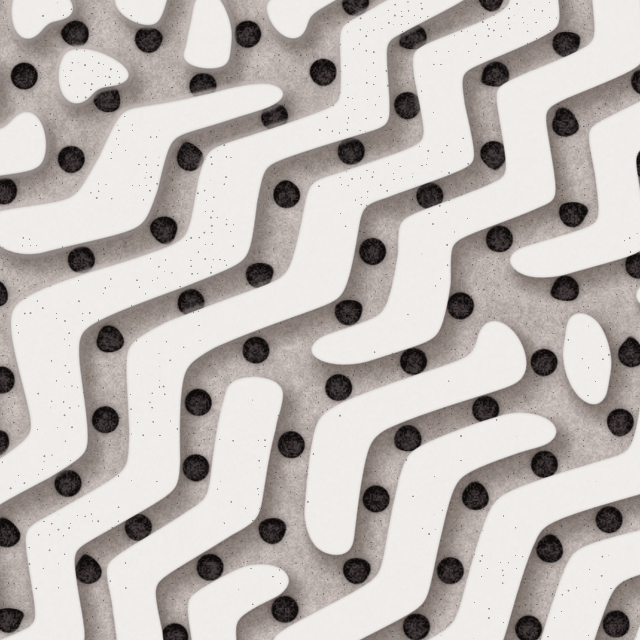
This pattern is drawn by a WebGL 2 fragment shader. Its source:

```glsl
#version 300 es
precision highp float;

uniform vec2 u_resolution;
out vec4 outColor;

const vec3 PLASTER = vec3(0.938, 0.928, 0.918);
const vec3 WALL = vec3(0.78, 0.745, 0.73);
const vec3 GROOVE_LIGHT = vec3(0.755, 0.715, 0.70);
const vec3 GROOVE_MID = vec3(0.60, 0.56, 0.535);
const vec3 GROOVE_DARK = vec3(0.43, 0.38, 0.36);
const vec3 CHARCOAL = vec3(0.22, 0.19, 0.19);
const vec3 PIT_BLACK = vec3(0.06, 0.045, 0.045);

const float TILT = 0.90;          // mean ridge direction
const float LANE = 0.143;         // distance between ridge centres
const float RIDGE_RADIUS = 0.295; // in lanes
const float SLOT = 1.22;          // node spacing along a lane
const float PIT_STEP = 0.78;      // hole spacing along a groove
const float PIT_RADIUS = 0.0218;

float hash(vec2 p) {
    vec3 q = fract(p.xyx * vec3(0.1031, 0.1030, 0.0973));
    q += dot(q, q.yzx + 33.33);
    return fract((q.x + q.y) * q.z);
}

float noise(vec2 p) {
    vec2 i = floor(p), f = fract(p);
    f = f * f * (3.0 - 2.0 * f);
    return mix(mix(hash(i), hash(i + vec2(1, 0)), f.x),
               mix(hash(i + vec2(0, 1)), hash(i + 1.0), f.x), f.y);
}

float zigzag(float x) {
    return asin(0.94 * sin(x));
}

// Canvas to lane space: x runs along the ridges, y counts lanes
vec2 toLanes(vec2 p) {
    float c = cos(TILT), s = sin(TILT);
    vec2 q = vec2(c * p.x + s * p.y, c * p.y - s * p.x) / LANE;
    float corner = smoothstep(0.3, 3.3, q.y);
    q += (0.22 + 0.5 * corner) * sin(q.yx * vec2(0.7, 0.8) + vec2(0.4, 2.1));
    q.y += 0.24 * zigzag(2.9 * q.x + 0.4 * q.y + 0.9 * sin(0.8 * q.x));
    return q;
}

mat2 laneJacobian(vec2 p, vec2 q) {
    const float e = 0.001;
    return mat2((toLanes(p + vec2(e, 0)) - q) / e, (toLanes(p + vec2(0, e)) - q) / e);
}

vec2 ridgeNode(float slot, float lane) {
    vec2 id = vec2(slot, lane) + 40.0;
    vec2 jitter = vec2(hash(id), hash(id + 71.0)) - 0.5;
    return vec2((slot + hash(vec2(lane + 40.0, 7.0))) * SLOT, lane) + jitter * vec2(0.16, 0.13);
}

// Signed distance to the ridges: nodes along each lane, most of them joined
float ridgeDistance(vec2 p) {
    vec2 q = toLanes(p), nearest = vec2(9.0);
    for (int j = -1; j <= 1; j++) {
        float lane = floor(q.y + 0.5) + float(j);
        float base = floor(q.x / SLOT - hash(vec2(lane + 40.0, 7.0)));
        float joinChance = mix(0.84, 0.3, smoothstep(0.5, 2.5, lane));
        for (int i = -1; i <= 1; i++) {
            float slot = base + float(i);
            vec2 a = ridgeNode(slot, lane);
            vec2 b = ridgeNode(slot + 1.0, lane);
            float joined = step(hash(vec2(slot, lane) + 113.0), joinChance);
            vec2 span = (b - a) * mix(0.14, 1.0, joined);
            vec2 r = q - a - span * clamp(dot(q - a, span) / dot(span, span), 0.0, 1.0);
            if (dot(r, r) < dot(nearest, nearest)) nearest = r;
        }
    }
    float dist = length(nearest);
    vec2 normal = nearest / max(dist, 0.001);
    float stretch = max(length(transpose(laneJacobian(p, q)) * normal), 3.0);
    return (dist - RIDGE_RADIUS) / stretch;
}

// Offset from the closest hole centre, unwarped so that holes stay round
vec2 pitOffset(vec2 p) {
    vec2 q = toLanes(p), best = vec2(9.0);
    mat2 toCanvas = inverse(laneJacobian(p, q));
    vec2 cell = floor(q / vec2(PIT_STEP, 1.0));
    for (int j = -1; j <= 1; j++) {
        for (int i = -1; i <= 1; i++) {
            vec2 id = cell + vec2(i, j);
            vec2 jitter = vec2(hash(id + 57.0), hash(id + 91.0)) - 0.5;
            vec2 centre = (id + 0.5) * vec2(PIT_STEP, 1.0) + jitter * vec2(0.18, 0.05);
            vec2 r = toCanvas * (q - centre);
            if (dot(r, r) < dot(best, best)) best = r;
        }
    }
    return best;
}

// Sparse round pores, 1 inside
float pores(vec2 p, float density, float chance) {
    vec2 g = p * density, id = floor(g);
    vec2 centre = 0.25 + 0.5 * vec2(hash(id + 3.0), hash(id + 19.0));
    float radius = mix(0.05, 0.16, hash(id + 31.0));
    float present = step(hash(id + 47.0), chance);
    return present * (1.0 - smoothstep(radius * 0.5, radius * 1.4, length(fract(g) - centre)));
}

void main() {
    vec2 p = gl_FragCoord.xy / u_resolution.y;
    float pixel = 1.0 / u_resolution.y;
    float grain = 0.65 * noise(p * 430.0) + 0.35 * noise(p * 140.0) - 0.5;
    float ridge = ridgeDistance(p);
    float upperLeft = smoothstep(-0.3, 0.7, p.y - p.x);

    // Groove floor, shaded by the ridge towards the upper left
    float caster = ridgeDistance(p + vec2(-0.014, 0.019));
    float shade = 1.0 - smoothstep(-0.014, 0.026, caster);
    float contact = exp(-max(ridge, 0.0) / 0.010);
    float stain = noise(p * 22.0) + 0.5 * noise(p * 60.0) - 0.75;
    vec3 color = mix(GROOVE_LIGHT, GROOVE_MID, clamp(0.15 + shade + 0.4 * stain, 0.0, 1.0));
    color = mix(color, GROOVE_DARK, shade * (0.2 + 0.6 * contact));
    color *= 1.0 + 0.24 * grain - 0.3 * pores(p, 120.0, 0.25);

    // Drilled holes with a rough bottom
    vec2 offset = pitOffset(p);
    float pit = length(offset) - PIT_RADIUS;
    float bottom = 1.0 - smoothstep(0.35, 0.95, length(offset + vec2(0.0, 0.004)) / PIT_RADIUS);
    vec3 pitColor = mix(PIT_BLACK, CHARCOAL, clamp(0.1 + 0.8 * bottom + 2.0 * grain, 0.0, 1.3));
    color *= 1.0 - 0.2 * exp(-max(pit, 0.0) / 0.004);
    color = mix(color, pitColor, 1.0 - smoothstep(-0.001 - pixel, 0.5 * pixel, pit));

    // Pale ridge walls, seen mostly towards the upper left
    float wall = 1.0 - smoothstep(0.003, 0.010, ridge);
    color = mix(color, WALL * (1.0 - 0.25 * shade), 0.75 * wall * upperLeft);

    // Raised plaster with a softly rounded rim
    float rim = smoothstep(-0.005, 0.001, ridge);
    vec3 top = PLASTER * (1.0 + 0.02 * grain - 0.07 * rim);
    float clump = smoothstep(0.35, 0.75, noise(p * 7.0)) * (0.3 + 0.7 * p.y);
    top *= 1.0 - 0.35 * pores(p + 5.0, 95.0, 0.45 * clump);
    color = mix(color, top, 1.0 - smoothstep(-pixel, pixel, ridge));

    outColor = vec4(color, 1.0);
}
```
